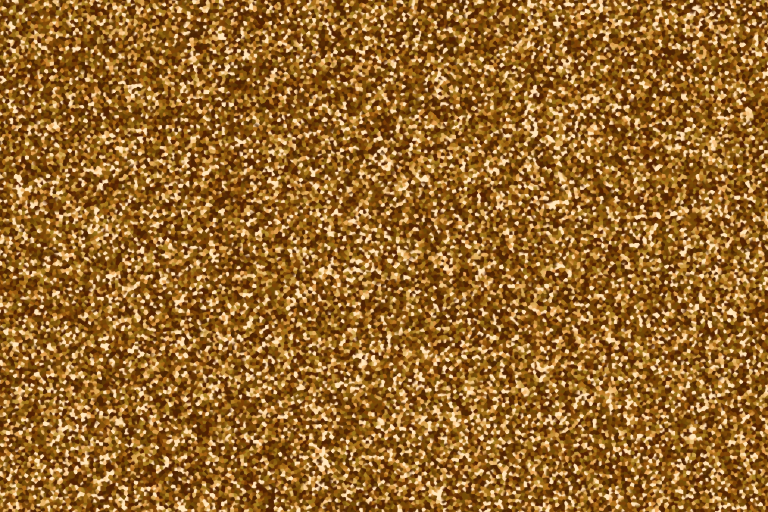
Write a WebGL 1 fragment shader that draws this texture.

```glsl
precision highp float;
// Dense gold glitter: tiny soft flakes from deep brown to warm cream.

uniform vec2 u_resolution;

const float FLAKES_PER_HEIGHT = 164.0;
const float EDGE_SHARPNESS = 6.5;    // higher gives crisper flake borders
const float SIZE_VARIATION = 0.26;   // lets some flakes outgrow others
const float CLUMP_SCALE = 26.0;      // clusters of bright or dark flakes
const float CLUMP_AMOUNT = 0.06;
const float SHADE_SCALE = 3.0;       // broad, faint light variation
const float SHADE_AMOUNT = 0.04;
const float HUE_VARIATION = 0.10;

const vec3 DEEP_BROWN = vec3(0.31, 0.135, 0.01);
const vec3 BROWN = vec3(0.475, 0.285, 0.03);
const vec3 GOLD = vec3(0.68, 0.47, 0.11);
const vec3 PALE_GOLD = vec3(0.91, 0.69, 0.37);
const vec3 CREAM = vec3(1.04, 0.91, 0.74);

vec3 hash3(vec2 p) {
  vec3 q = fract(p.xyx * vec3(0.1031, 0.1030, 0.0973));
  q += dot(q, q.yxz + 33.33);
  return fract((q.xxy + q.yzz) * q.zyx);
}

float cornerSlope(vec2 corner, vec2 offset) {
  float angle = 6.2832 * hash3(corner + 311.0).x;
  return dot(vec2(cos(angle), sin(angle)), offset);
}

float gradientNoise(vec2 p) {
  vec2 i = floor(p);
  vec2 f = p - i;
  vec2 u = f * f * f * (f * (f * 6.0 - 15.0) + 10.0);
  vec2 e = vec2(1.0, 0.0);
  float low = mix(cornerSlope(i, f), cornerSlope(i + e, f - e), u.x);
  float high = mix(cornerSlope(i + e.yx, f - e.yx),
                   cornerSlope(i + e.xx, f - e.xx), u.x);
  return mix(low, high, u.y);
}

// Brightness rank from 0 to 1, spread over the metal tones.
vec3 flakeColor(float rank, float hue) {
  vec3 color = mix(DEEP_BROWN, BROWN, smoothstep(0.10, 0.40, rank));
  color = mix(color, GOLD, smoothstep(0.46, 0.68, rank));
  color = mix(color, PALE_GOLD, smoothstep(0.68, 0.82, rank));
  color = mix(color, CREAM, smoothstep(0.81, 0.91, rank));
  // Dark flakes lean to red or olive, bright ones stay neutral.
  float tint = HUE_VARIATION * (hue - 0.5) * max(0.0, 1.0 - 1.4 * color.b);
  return color * (1.0 + tint * vec3(1.0, -2.0, -3.0));
}

// Soft Voronoi cells: every nearby flake adds its colour by closeness.
vec3 glitter(vec2 p, float rankShift) {
  vec2 cell = floor(p);
  vec3 colorSum = vec3(0.0);
  float weightSum = 0.0;
  for (int y = -1; y <= 1; y++) {
    for (int x = -1; x <= 1; x++) {
      vec2 id = cell + vec2(float(x), float(y));
      vec3 place = hash3(id + 17.0);
      vec3 look = hash3(id + 523.0);
      vec2 toFlake = id + 0.06 + 0.88 * place.xy - p;
      float closeness = SIZE_VARIATION * place.z - dot(toFlake, toFlake);
      float weight = exp(EDGE_SHARPNESS * closeness);
      colorSum += weight * flakeColor(look.x + rankShift, look.y);
      weightSum += weight;
    }
  }
  return colorSum / weightSum;
}

void main() {
  vec2 p = gl_FragCoord.xy / u_resolution.y;
  float clumps = CLUMP_AMOUNT * gradientNoise(p * CLUMP_SCALE);
  float shade = SHADE_AMOUNT * gradientNoise(p * SHADE_SCALE + 40.0);
  vec3 color = glitter(p * FLAKES_PER_HEIGHT, clumps + shade);
  gl_FragColor = vec4(clamp(color, 0.0, 1.0), 1.0);
}
```
